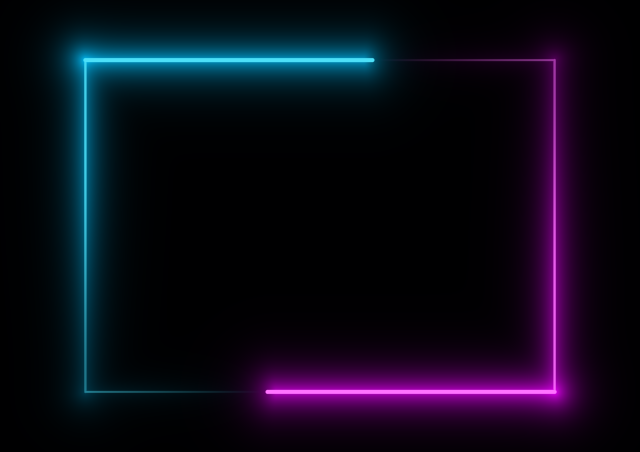
Give the GLSL for this background, as a Shadertoy shader.

```glsl
// Two neon half-frames, cyan and magenta, facing each other on black.
// Each is three segments with a sharp core and an exponential halo;
// the second half is the first one rotated by 180 degrees.

const vec2 CORNER = vec2(0.519, 0.367);   // half size of the frame
const float BAR_END = 0.116;              // inner end of the thick bar
const float FADE_END = -0.13;             // where the faint side dies out

const vec3 BACKGROUND = vec3(0.0, 0.0, 0.004);
const vec3 CYAN_HALO = vec3(0.0, 0.70, 0.92);
const vec3 CYAN_CORE = vec3(0.30, 0.88, 0.97);
const vec3 MAGENTA_HALO = vec3(0.86, 0.0, 0.92);
const vec3 MAGENTA_CORE = vec3(1.0, 0.45, 1.0);

// Distance to segment ab in x, position along it from 0 to 1 in y
vec2 segment(vec2 p, vec2 a, vec2 b) {
    vec2 ab = b - a;
    float along = clamp(dot(p - a, ab) / dot(ab, ab), 0.0, 1.0);
    return vec2(length(p - a - along * ab), along);
}

float core(float dist, float halfWidth, float blur) {
    return 1.0 - smoothstep(halfWidth - blur, halfWidth + blur, dist);
}

float halo(float dist, float reach) {
    return exp(-dist / reach);
}

// Light of one half-frame; sideFade is the side's strength at its far end
vec3 neonHalf(vec2 p, vec3 haloColor, vec3 coreColor, float sideFade, float blur) {
    vec2 near = vec2(-CORNER.x, CORNER.y);
    vec2 far = -CORNER;
    vec2 barTip = vec2(BAR_END, CORNER.y);

    vec2 bar = segment(p, near, barTip);
    vec2 barGlow = segment(p, near, barTip - vec2(0.02, 0.0));
    vec2 side = segment(p, near, far);
    vec2 tail = segment(p, far, vec2(FADE_END, -CORNER.y));

    float sidePower = mix(1.0, sideFade, smoothstep(0.25, 1.0, side.y));
    float tailPower = 0.45 * (1.0 - tail.y);

    // Root of summed squares keeps the corners smooth
    vec3 glows = vec3(0.85 * halo(barGlow.x, 0.036),
                      0.62 * sidePower * halo(side.x, 0.034),
                      0.35 * tailPower * halo(tail.x, 0.028));
    vec3 light = haloColor * length(glows);

    float line = core(bar.x, 0.0045, blur);
    line = max(line, 0.85 * sidePower * core(side.x, 0.0026, blur));
    line = max(line, tailPower * core(tail.x, 0.0022, blur));
    return mix(light, coreColor, line);
}

void mainImage(out vec4 fragColor, in vec2 fragCoord) {
    vec2 p = (fragCoord - 0.5 * iResolution.xy) / iResolution.y;
    float blur = max(0.0015, 0.75 / iResolution.y);

    vec3 color = BACKGROUND;
    color += neonHalf(p, CYAN_HALO, CYAN_CORE, 0.45, blur);
    color += neonHalf(-p, MAGENTA_HALO, MAGENTA_CORE, 0.55, blur);
    fragColor = vec4(min(color, 1.0), 1.0);
}
```
